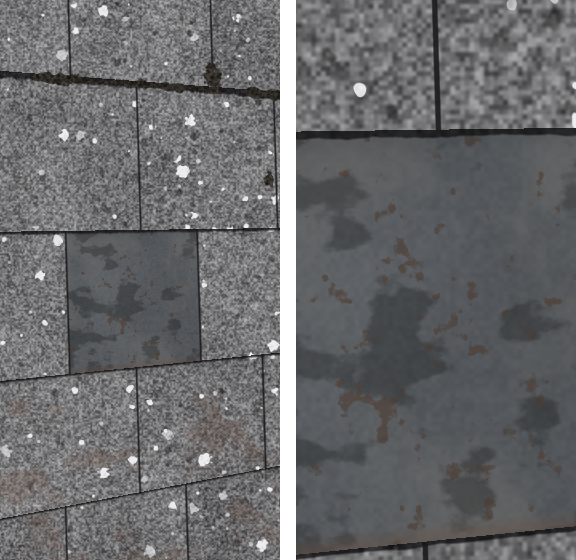
Left: the whole. Right: its middle third, enlarged.
Give the GLSL for this texture, as a Shadertoy shader.

```glsl
// Weathered grey roof tiles: five tilting courses with staggered joints, one
// smooth slate replacement, white lichen, dark stains and moss. Courses come
// from a quadratic edge formula; wear comes from value noise and hashed spots.

const vec3 TILE_COLOR   = vec3(0.460, 0.457, 0.463);
const vec3 SLATE_COLOR  = vec3(0.335, 0.350, 0.365);
const vec3 DUST_COLOR   = vec3(0.430, 0.425, 0.415);
const vec3 LICHEN_COLOR = vec3(0.930, 0.930, 0.940);
const vec3 MOSS_COLOR   = vec3(0.170, 0.155, 0.135);
const vec3 SHADOW_COLOR = vec3(0.100, 0.100, 0.110);
const vec3 RUST_COLOR   = vec3(0.400, 0.310, 0.260);
const float GRAIN_AMOUNT = 0.46;
const float JOINT_HALF_WIDTH = 0.0032;
const float JOINT_LEAN = 0.03;
const vec2 FIRST_JOINT = vec2(0.234, 0.487);   // even and odd courses
const vec2 SLATE_CELL = vec2(0.0, 2.0);        // column, course
const vec2 MOSS_EDGE_CLUMP = vec2(0.758, 1.725);
const vec2 MOSS_JOINT_CLUMP = vec2(0.960, 1.362);

float hash(vec2 p) {
    vec3 q = fract(p.xyx * vec3(0.1031, 0.1030, 0.0973));
    q += dot(q, q.yzx + 33.33);
    return fract((q.x + q.y) * q.z);
}

float noise(vec2 p) {
    vec2 i = floor(p), f = fract(p);
    f = f * f * (3.0 - 2.0 * f);
    return mix(mix(hash(i), hash(i + vec2(1, 0)), f.x),
               mix(hash(i + vec2(0, 1)), hash(i + vec2(1, 1)), f.x), f.y);
}

float fbm(vec2 p) {
    float sum = 0.0, amp = 0.5;
    for (int i = 0; i < 5; i++) {
        sum += amp * noise(p);
        p = p * 2.03 + 17.3;
        amp *= 0.5;
    }
    return sum;
}

// Height of the lower edge of a course, counted from the top
float courseEdge(float k, float x) {
    return 1.747 - 0.5955 * k + 0.0207 * k * k + x * (0.0885 * k - 0.075);
}

// Ragged round spots, at most one per grid cell, thicker towards the right
float spots(vec2 p, float cells, float density, vec2 radii, float soft, float seed) {
    vec2 base = floor(p * cells);
    float ragged = (noise(p * 95.0 + seed) - 0.5) * radii.y * 0.75;
    float mask = 0.0;
    for (int j = -1; j <= 1; j++)
    for (int i = -1; i <= 1; i++) {
        vec2 id = base + vec2(i, j), key = id + seed;
        float cluster = smoothstep(0.25, 0.75, noise(key * 0.37));
        float chance = density * mix(0.35, 1.3, cluster) * mix(0.5, 1.3, id.x / cells);
        if (hash(key) > chance) continue;
        vec2 center = (id + 0.15 + 0.7 * vec2(hash(key + 41.0), hash(key + 83.0))) / cells;
        float size = hash(key + 127.0);
        float d = length(p - center) + ragged - mix(radii.x, radii.y, size * size);
        float strength = mix(0.65, 1.0, step(0.25, hash(key + 171.0)));
        mask = max(mask, strength * (1.0 - smoothstep(-soft, soft, d)));
    }
    return mask;
}

float clump(vec2 p, vec2 center, vec2 size) {
    float d = length((p - center) / size) + (fbm(p * 45.0) - 0.5) * 1.5;
    return 1.0 - smoothstep(0.75, 1.05, d);
}

void mainImage(out vec4 fragColor, in vec2 fragCoord) {
    vec2 p = fragCoord / iResolution.xy * vec2(1.0, 2.0);
    float px = 1.0 / iResolution.x;

    // Course, then column inside the course
    float course = 0.0;
    for (int k = 0; k < 4; k++) course += step(p.y, courseEdge(float(k), p.x));
    float below = courseEdge(course - 1.0, p.x) - p.y;
    float above = p.y - courseEdge(course, p.x);
    float spacing = 0.51 - 0.02 * course;
    float first = mod(course, 2.0) < 0.5 ? FIRST_JOINT.x : FIRST_JOINT.y;
    float s = (p.x - JOINT_LEAN * below - first) / spacing;
    vec2 cell = vec2(clamp(floor(s), -1.0, 1.0), course);
    float jointDist = abs(s - clamp(round(s), 0.0, 1.0)) * spacing;
    bool isSlate = all(equal(cell, SLATE_CELL));

    // Granular tile with soft tone drift, stains and rust
    float grain = 0.6 * noise(p * 175.0) + 0.4 * noise(p * 98.0 + 9.0) - 0.5;
    float drift = fbm(p * 5.0) - 0.48;
    vec3 color = TILE_COLOR + GRAIN_AMOUNT * grain + 0.16 * drift;
    color += 0.04 * (hash(cell + 5.0) - 0.5);
    color *= 1.0 - 0.32 * spots(p, 21.0, 0.3, vec2(0.003, 0.014), 0.004, 311.0);
    float rust = smoothstep(0.55, 0.72, fbm(p * vec2(7.0, 11.0) + 60.0));
    color = mix(color, RUST_COLOR, 0.3 * rust * step(2.5, course));

    // Smooth slate with dust, dark blotches and pits
    if (isSlate) {
        float dust = smoothstep(0.4, 0.75, fbm(p * vec2(9.0, 7.0) + 21.0));
        float blotch = smoothstep(0.53, 0.65, fbm(p * vec2(13.0, 19.0) + 4.0));
        float pits = smoothstep(0.66, 0.76, fbm(p * 48.0 + 31.0));
        color = SLATE_COLOR + 0.05 * grain + 0.1 * drift;
        color = mix(color, DUST_COLOR, 0.5 * dust);
        color *= 1.0 - 0.24 * blotch;
        color = mix(color, RUST_COLOR * 0.75, 0.6 * pits);
        color = mix(color, RUST_COLOR, 0.4 * (1.0 - smoothstep(0.0, 0.025, above)));
    } else {
        float lichen = max(spots(p, 12.0, 0.3, vec2(0.008, 0.022), px, 19.0),
                           spots(p, 23.0, 0.11, vec2(0.003, 0.009), px, 207.0));
        color = mix(color, LICHEN_COLOR + 0.2 * min(grain, 0.0), lichen);
    }

    // Open joints and the shadow under each course, deepest at the top
    float joint = 1.0 - smoothstep(-px, px, jointDist - JOINT_HALF_WIDTH);
    color = mix(color, SHADOW_COLOR, 0.9 * joint);
    float depth = 0.004 + 0.018 * exp2(2.0 - 2.0 * course);
    depth *= 0.5 + fbm(p * vec2(30.0, 12.0));
    float shadow = 1.0 - smoothstep(depth - px, depth + 2.0 * px, below);
    color = mix(color, SHADOW_COLOR + 0.12 * grain, 0.85 * shadow);
    color *= 1.0 - 0.15 * exp(-below * 55.0);

    // Moss along the top edge and in two joints
    float edgeGap = abs(p.y - courseEdge(0.0, p.x) + 0.012);
    float moss = 1.0 - smoothstep(0.0, 0.006, edgeGap - 0.055 * (fbm(p * 22.0 + 3.0) - 0.36));
    moss = max(moss, clump(p, MOSS_EDGE_CLUMP, vec2(0.03, 0.055)));
    moss = max(moss, clump(p, MOSS_JOINT_CLUMP, vec2(0.015, 0.032)));
    color = mix(color, MOSS_COLOR + 0.25 * grain, 0.9 * moss);

    fragColor = vec4(clamp(color, 0.0, 1.0), 1.0);
}
```
